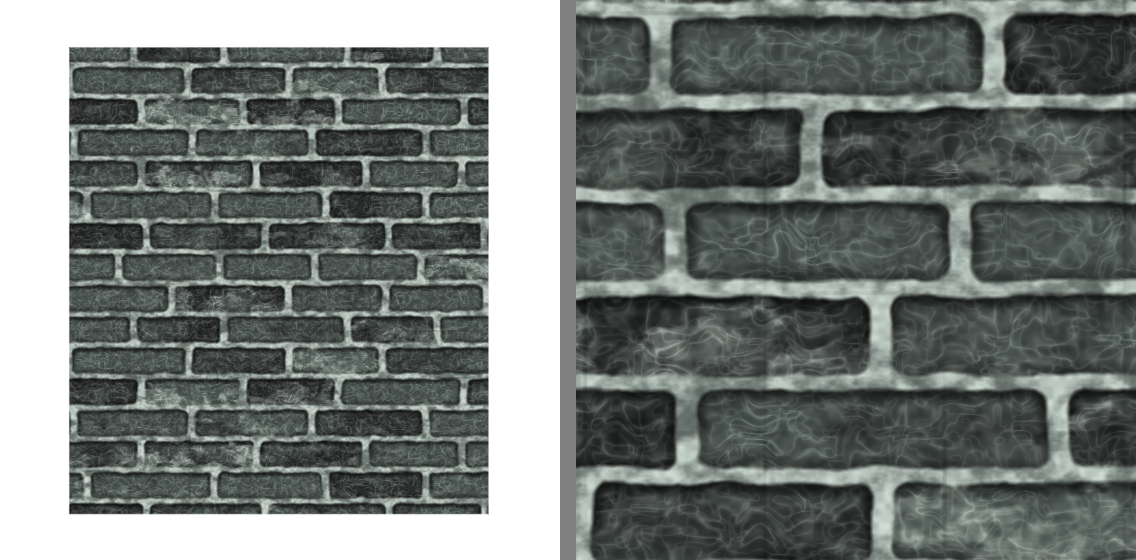
Left, the full canvas; right, a detail of the centre.
Give the GLSL for this texture, as a Shadertoy shader.

```glsl
// A panel of dark, weathered brickwork with pale mortar on a white ground.
// Courses of uneven bricks repeat every nine rows; each brick is a rounded box
// with its own tone, crinkled glaze and chalky wear, all from wrapping noise.

float hash(vec2 p) {
    return fract(sin(dot(p, vec2(127.1, 311.7))) * 43758.5);
}

// Value noise with a whole number of cells, wrapping at the canvas edges
float noise(vec2 uv, vec2 cells) {
    vec2 p = uv * cells, i = floor(p), f = fract(p);
    f = f * f * (3.0 - 2.0 * f);
    vec2 a = mod(i, cells), b = mod(i + 1.0, cells);
    return mix(mix(hash(a), hash(vec2(b.x, a.y)), f.x),
               mix(hash(vec2(a.x, b.y)), hash(b), f.x), f.y);
}

float fbm(vec2 uv, vec2 cells) {
    float sum = 0.0, weight = 0.5;
    for (int i = 0; i < 4; i++) {
        sum += weight * noise(uv, cells);
        cells *= 2.0;
        weight *= 0.5;
    }
    return sum / 0.9375;
}

float boxDistance(vec2 p, vec2 halfSize, float radius) {
    vec2 q = abs(p) - halfSize + radius;
    return length(max(q, 0.0)) + min(max(q.x, q.y), 0.0) - radius;
}

// Uneven position of the upright joint to the left of a brick
float jointAt(float column, float course) {
    return column + 0.3 * hash(vec2(column, course + 20.0));
}

void mainImage(out vec4 fragColor, in vec2 fragCoord) {
    vec2 uv = fragCoord / iResolution.xy;
    float aa = 1.0 / iResolution.y;
    vec2 pitch = vec2(0.193, 0.0556);

    // Ragged outlines
    vec2 p = uv + 0.006 * (vec2(fbm(uv, vec2(38.0)), fbm(uv.yx, vec2(45.0))) - 0.5);

    // Course and brick: the stagger steps by 5/9 so nine courses close the cycle
    float rowPos = (0.884 - p.y) / pitch.y + 1.0;
    float course = mod(floor(rowPos), 9.0);
    float along = (p.x - 0.19) / pitch.x - fract(course * 5.0 / 9.0);
    float column = floor(along);
    if (along < jointAt(column, course)) column -= 1.0;
    float left = jointAt(column, course), right = jointAt(column + 1.0, course);
    vec2 brick = vec2(column, course);

    vec2 local = vec2(along - 0.5 * (left + right), 0.5 - fract(rowPos)) * pitch;
    vec2 halfSize = 0.5 * vec2(right - left, 1.0) * pitch - vec2(0.0062, 0.0044);
    float d = boxDistance(local, halfSize, 0.009);
    float height = local.y / halfSize.y;

    // Crinkled glaze: bright ridges of warped noise
    float blotch = fbm(uv, vec2(22.0, 34.0));
    float grain = noise(uv, vec2(260.0));
    vec2 warped = uv + 0.012 * (vec2(noise(uv, vec2(60.0)), noise(uv.yx, vec2(70.0))) - 0.5);
    float ridge = 1.0 - abs(2.0 * noise(warped, vec2(95.0, 150.0)) - 1.0);
    float fineRidge = 1.0 - abs(2.0 * noise(warped, vec2(190.0, 260.0)) - 1.0);
    float glint = pow(ridge, 5.0) * 0.6 + pow(fineRidge, 4.0) * 0.4;

    // Brick face: black to slate green, burnt towards its rim and upper edge
    float tone = smoothstep(0.3, 0.75, 0.65 * hash(brick + 3.0) + 0.7 * blotch);
    vec3 face = mix(vec3(0.13, 0.135, 0.135), vec3(0.255, 0.29, 0.275), tone);
    face += vec3(0.24, 0.25, 0.24) * glint * (0.5 + 0.7 * blotch) + 0.07 * (grain - 0.5);
    float rim = smoothstep(-0.011, -0.001, d + 0.008 * (blotch - 0.5));
    face *= 1.0 - rim * mix(0.35, 0.62, smoothstep(-0.6, 0.7, height));

    // Mortar: chalky and pitted
    vec3 mortar = mix(vec3(0.40, 0.44, 0.42), vec3(0.74, 0.79, 0.76),
                      smoothstep(0.2, 0.7, fbm(uv, vec2(70.0, 90.0))));
    mortar *= 0.9 + 0.2 * grain;

    // Lime wear, heavy on a few bricks and gathered on their lower half
    float amount = smoothstep(0.62, 0.95, hash(brick + 51.0));
    float wear = fbm(uv, vec2(34.0, 60.0)) + 0.24 * amount - 0.12 * height;
    wear = smoothstep(0.62, 0.82, wear) * (0.3 + 0.7 * amount);
    face = mix(face, mortar, wear * (0.45 + 0.5 * glint));

    vec3 color = mix(face, mortar, smoothstep(-0.0012 - aa, 0.0012 + aa, d));

    // Faint embossed grid pressed across the whole panel
    vec2 cell = vec2(0.107, 0.0833);
    vec2 groove = abs(fract((uv - vec2(0.2318, 0.5755)) / cell + 0.5) - 0.5) * cell;
    float press = 1.0 - smoothstep(0.0006, 0.0012 + aa, min(groove.x, groove.y));
    color *= 1.0 - 0.16 * press * noise(uv, vec2(24.0));

    // White ground around the panel
    float panel = boxDistance(uv - vec2(0.498, 0.4987), vec2(0.3743, 0.4167), 0.0);
    color = mix(color, vec3(1.0), smoothstep(-aa, aa, panel));
    fragColor = vec4(color, 1.0);
}
```
